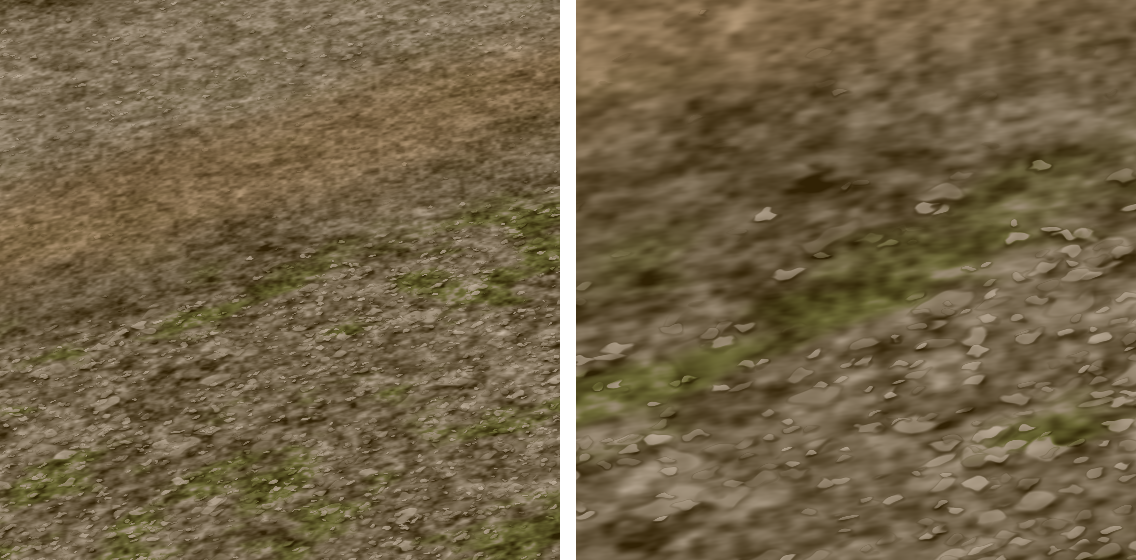
Left: the whole. Right: its middle third, enlarged.
Reproduce this texture procedurally as a WebGL 1 fragment shader.

```glsl
precision highp float;
uniform vec2 u_resolution;

vec3 hash3(vec2 p) {
  vec3 h = fract(p.xyx * vec3(0.1031, 0.1030, 0.0973));
  h += dot(h, h.yxz + 33.33);
  return fract((h.xxy + h.yzz) * h.zyx);
}

float noise(vec2 p) {
  vec2 cell = floor(p), f = fract(p);
  f = f * f * (3.0 - 2.0 * f);
  float low = mix(hash3(cell).x, hash3(cell + vec2(1, 0)).x, f.x);
  float high = mix(hash3(cell + vec2(0, 1)).x, hash3(cell + vec2(1, 1)).x, f.x);
  return mix(low, high, f.y);
}

// Layered noise, centred on zero
float fbm(vec2 p) {
  float sum = 0.0, weight = 0.5;
  for (int i = 0; i < 4; i++) {
    sum += weight * (noise(p) - 0.5);
    p = mat2(1.6, 0.5, -0.5, 1.9) * p + 17.3;
    weight *= 0.55;
  }
  return sum;
}

// Scattered flat stones: x = cover, y = tone, z = shadow below
vec3 stones(vec2 p, float density) {
  vec3 result = vec3(0.0);
  p += 0.45 * vec2(noise(p * 2.3) - 0.5, noise(p * 2.3 + 41.0) - 0.5);
  for (int j = -1; j <= 1; j++) {
    for (int i = -1; i <= 1; i++) {
      vec2 cell = floor(p) + vec2(i, j);
      vec3 place = hash3(cell + 3.7);
      vec3 kind = hash3(cell + 91.2);
      vec2 d = p - cell - 0.2 - 0.6 * place.xy;
      d.y -= d.x * (kind.y - 0.5) * 0.7;
      float radius = mix(0.28, 0.62, kind.x * kind.x);
      vec2 e = d / (radius * vec2(1.1, 0.8));
      float shape = mix(length(e), abs(e.x) + abs(e.y), 0.3);
      float present = smoothstep(-0.06, 0.06, density - place.z);
      float cover = present * (1.0 - smoothstep(0.65, 1.1, shape));
      float shadow = present * (1.0 - smoothstep(0.5, 1.3, length(e + vec2(-0.15, 0.55))));
      result.z = max(result.z, shadow);
      float tone = mix(0.45, 1.05, kind.z) + 0.16 * clamp(e.y, -1.0, 1.0);
      result.y = mix(result.y, tone, cover);
      result.x = max(result.x, cover);
    }
  }
  return result;
}

float layStones(float tone, vec3 layer, float strength) {
  tone -= 0.28 * layer.z * (1.0 - layer.x) * strength;
  return mix(tone, layer.y, layer.x * strength);
}

void main() {
  vec2 uv = gl_FragCoord.xy / u_resolution;

  // Slanted ground plane, finer towards the top
  vec2 ground = vec2((uv.x - 0.5) * (1.0 + 0.3 * uv.y),
                     uv.y + 0.25 * uv.y * uv.y - 0.24 * uv.x) + 2.0;
  float broad = fbm(ground * vec2(4.0, 11.0));
  float patches = fbm(ground * vec2(13.0, 30.0) + 8.0);
  float fine = fbm(ground * vec2(36.0, 78.0));
  float grit = noise(ground * vec2(105.0, 170.0)) - 0.5;

  // Gravel bank below, worn path across the middle, fine scree above
  float slope = uv.y - 0.3 * uv.x + 0.09 * broad;
  float gravel = 1.0 - smoothstep(0.31, 0.43, slope + 0.08 * patches);
  float path = smoothstep(0.40, 0.54, slope) * (1.0 - smoothstep(0.58, 0.72, slope));
  float scree = smoothstep(0.60, 0.76, slope);

  float tone = 0.52 + 0.04 * scree - 0.09 * gravel;
  tone += broad * 0.28 + patches * mix(0.32, 0.5, gravel);
  tone += fine * mix(0.62, 0.95, gravel) * (1.0 - 0.25 * path);
  tone += grit * mix(0.22, 0.30, gravel);
  tone -= 0.14 * smoothstep(0.10, 0.02, abs(slope - 0.42));

  // Stones from boulders down to chips
  float bed = clamp(0.5 + 1.6 * patches + broad, 0.0, 1.0);
  float loose = max(gravel, 0.3 * scree + 0.08);
  tone = layStones(tone, stones(ground * vec2(14.0, 25.0), 0.17 * gravel + 0.02 * scree), 0.65);
  tone = layStones(tone, stones(ground * vec2(29.0, 49.0) + 5.0, 0.65 * bed * gravel + 0.05 * scree), 0.7);
  tone = layStones(tone, stones(ground * vec2(58.0, 98.0) + 11.0, 0.75 * bed * loose), 0.75);
  tone += 0.12 * grit + 0.14 * fine;

  // Dark turf at the upper left corner
  tone -= 0.4 * smoothstep(0.94, 1.0, uv.y - 0.15 * uv.x + 0.05 * patches);

  vec3 soil = vec3(0.26, 0.20, 0.09);
  vec3 paleStone = vec3(0.70, 0.64, 0.56);
  vec3 color = mix(soil, paleStone, clamp(tone, -0.15, 1.25));

  // Tan dust on the path, moss between the stones
  color *= mix(vec3(1.0), vec3(1.04, 0.97, 0.87), path);
  float moss = smoothstep(0.02, 0.22, fbm(ground * vec2(7.0, 16.0) + 31.0));
  moss *= (0.12 + 0.88 * gravel) * (1.0 - smoothstep(0.45, 0.8, tone));
  color *= mix(vec3(1.0), vec3(0.90, 1.0, 0.66), moss);
  gl_FragColor = vec4(color, 1.0);
}
```
